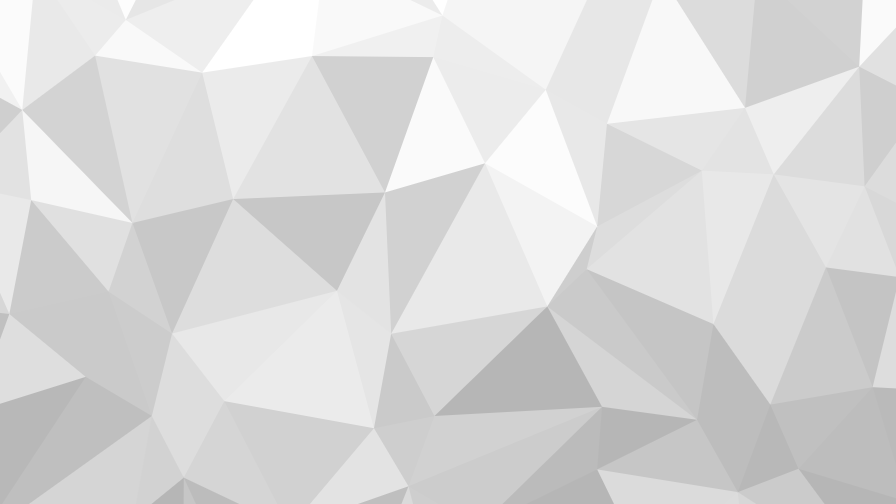
This background is drawn by a Shadertoy shader. Its source:

```glsl
const float SPACING = 0.205;      // mean vertex distance, in canvas heights
const float JITTER = 0.37;        // vertex displacement, in cells
const float ROW_SHIFT = 0.5;      // sideways shift of odd rows, in cells
const float TONE_BOTTOM = 0.785;
const float TONE_TOP = 0.945;
const float TONE_CURVE = 1.4;     // how late the tone rises with height
const float FACET_CONTRAST = 0.085;
const float DRIFT_CONTRAST = 0.10;
const float DRIFT_SCALE = 0.45;   // drift cells per grid cell
const float TONE_MIN = 0.715;
const vec2 SEED = vec2(17.0, 43.0);

vec2 hash2(vec2 p) {
    vec3 q = fract(p.xyx * vec3(0.1031, 0.1030, 0.0973));
    q += dot(q, q.yzx + 33.33);
    return fract((q.xx + q.yz) * q.zy);
}

float cornerSlope(vec2 cell, vec2 corner, vec2 f) {
    float angle = 6.2832 * hash2(cell + corner + SEED.yx).x;
    return dot(vec2(cos(angle), sin(angle)), f - corner);
}

float gradientNoise(vec2 p) {
    vec2 cell = floor(p), f = p - cell;
    vec2 u = f * f * f * (f * (f * 6.0 - 15.0) + 10.0);
    float low = mix(cornerSlope(cell, vec2(0, 0), f), cornerSlope(cell, vec2(1, 0), f), u.x);
    float high = mix(cornerSlope(cell, vec2(0, 1), f), cornerSlope(cell, vec2(1, 1), f), u.x);
    return mix(low, high, u.y);
}

float cross2(vec2 a, vec2 b) {
    return a.x * b.y - a.y * b.x;
}

// Signed distance to the line ab, positive on its left
float edgeDistance(vec2 p, vec2 a, vec2 b) {
    return cross2(b - a, p - a) / length(b - a);
}

vec2 meshVertex(vec2 id) {
    vec2 offset = (hash2(id + SEED) * 2.0 - 1.0) * JITTER;
    return id + offset + vec2(ROW_SHIFT * mod(id.y, 2.0), 0.0);
}

float facetTone(vec2 center) {
    float height = clamp(center.y * SPACING, 0.0, 1.0);
    float tone = mix(TONE_BOTTOM, TONE_TOP, pow(height, TONE_CURVE));
    tone += DRIFT_CONTRAST * gradientNoise(center * DRIFT_SCALE);
    tone += FACET_CONTRAST * (hash2(center * 37.0 + SEED).y * 2.0 - 1.0);
    return clamp(tone, TONE_MIN, 1.0);
}

// Adds tone and coverage of one counterclockwise triangle
void addFacet(vec2 p, vec2 a, vec2 b, vec2 c, float pixel, inout vec2 sum) {
    float inside = min(edgeDistance(p, a, b), min(edgeDistance(p, b, c), edgeDistance(p, c, a)));
    float cover = clamp(inside / pixel + 0.5, 0.0, 1.0);
    if (cover > 0.0) sum += cover * vec2(facetTone((a + b + c) / 3.0), 1.0);
}

void mainImage(out vec4 fragColor, in vec2 fragCoord) {
    float pixel = 1.0 / (iResolution.y * SPACING);
    vec2 p = fragCoord * pixel;
    vec2 sum = vec2(0.0);

    for (int y = -1; y <= 1; y++)
    for (int x = -2; x <= 1; x++) {
        vec2 id = floor(p) + vec2(x, y);
        vec2 a = meshVertex(id);
        vec2 b = meshVertex(id + vec2(1, 0));
        vec2 c = meshVertex(id + vec2(1, 1));
        vec2 d = meshVertex(id + vec2(0, 1));

        // Split along the diagonal that leaves the wider triangles
        float widthAC = min(edgeDistance(d, a, c), -edgeDistance(b, a, c));
        float widthBD = min(edgeDistance(a, b, d), -edgeDistance(c, b, d));
        if (widthAC > widthBD) {
            addFacet(p, a, b, c, pixel, sum);
            addFacet(p, a, c, d, pixel, sum);
        } else {
            addFacet(p, a, b, d, pixel, sum);
            addFacet(p, b, c, d, pixel, sum);
        }
    }

    fragColor = vec4(vec3(sum.x / max(sum.y, 0.001)), 1.0);
}
```
